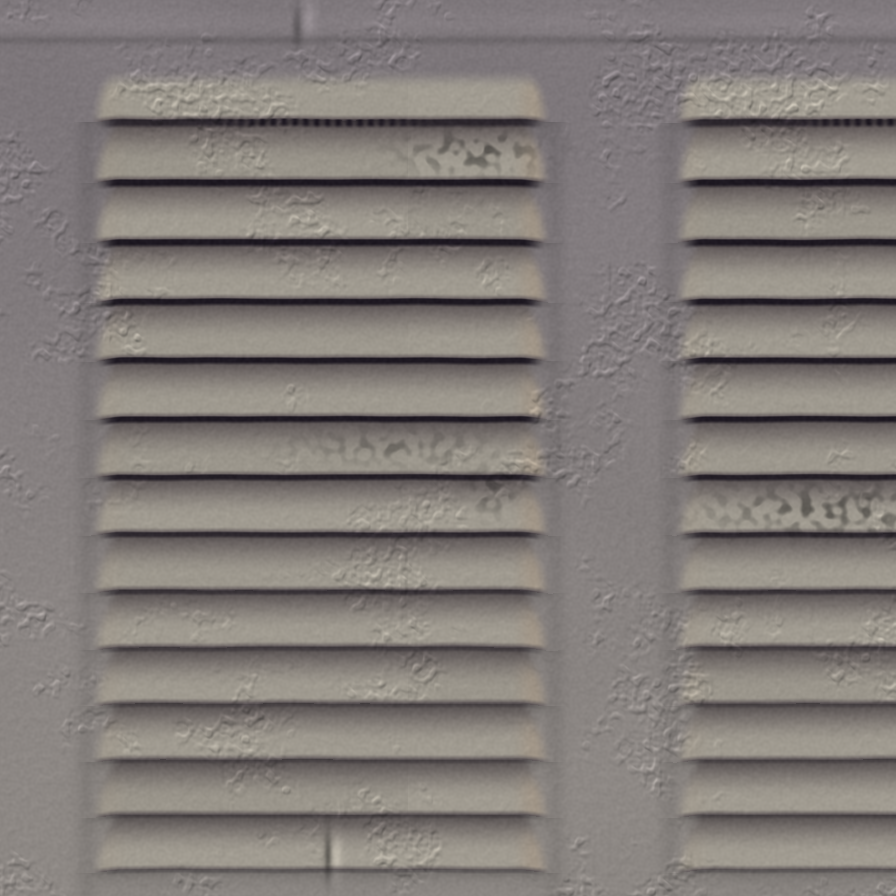
Write a Shadertoy shader that draws this texture.

```glsl
// Weathered painted louvre panel: columns of fourteen pressed slats with dark slots below each lip.
// Slat rows come from inverting a slowly tightening spacing, columns from mod;
// embossed gradient noise gives the flaking paint, grime and grain.

const vec3 PANEL_TOP = vec3(0.495, 0.470, 0.485);
const vec3 PANEL_LOW = vec3(0.550, 0.530, 0.515);
const vec3 SLAT_LIT = vec3(0.615, 0.595, 0.555);
const vec3 SLAT_SHADE = vec3(0.390, 0.355, 0.360);
const vec3 CAP_WARM = vec3(0.635, 0.575, 0.510);
const vec3 SLOT_DARK = vec3(0.110, 0.090, 0.125);
const float COLUMN_PERIOD = 0.651;
const float COLUMN_CENTER = 0.358;
const float HALF_WIDTH = 0.256;
const float LAST_LIP = 13.0;

float hash(vec2 p) {
    vec3 q = fract(vec3(p.xyx) * 0.1031);
    q += dot(q, q.yzx + 33.33);
    return fract((q.x + q.y) * q.z);
}

float corner(vec2 cell, vec2 offset) {
    float angle = 6.2832 * hash(cell);
    return dot(vec2(cos(angle), sin(angle)), offset);
}

// Gradient noise, roughly -0.7 to 0.7
float noise(vec2 p) {
    vec2 i = floor(p), f = fract(p);
    vec2 w = f * f * f * (f * (f * 6.0 - 15.0) + 10.0);
    vec2 e = vec2(1.0, 0.0);
    float low = mix(corner(i, f), corner(i + e, f - e), w.x);
    float high = mix(corner(i + e.yx, f - e.yx), corner(i + 1.0, f - 1.0), w.x);
    return mix(low, high, w.y);
}

float blob(vec2 p, vec2 center, vec2 size) {
    vec2 d = (p - center) / size;
    return exp(-dot(d, d));
}

// Fine height of lumpy, chipped paint
float crust(vec2 p) {
    return smoothstep(-0.05, 0.4, noise(p * 88.0)) + 0.5 * noise(p * 175.0 + 9.0);
}

// Where the paint has blistered: margins and scattered spots
float blisterMask(vec2 p) {
    float n = noise(p * 6.5 + 3.7) + 0.55 * noise(p * 24.0 + 17.0);
    float bias = 0.28 * blob(p, vec2(0.67, 0.54), vec2(0.05, 0.28))
               + 0.20 * blob(p, vec2(0.02, 0.72), vec2(0.06, 0.25))
               + 0.12 * blob(p, vec2(0.62, 0.93), vec2(0.35, 0.05));
    return smoothstep(0.08, 0.42, n + bias);
}

// Row coordinate: whole numbers fall on the slat lips, counted downwards
float rowCoord(float depth) {
    float a = 0.0676, b = 0.000247;
    return (a - sqrt(a * a - 4.0 * b * (depth - 0.134))) / (2.0 * b);
}

vec3 drawLouvres(vec3 panel, vec2 p) {
    float x = mod(p.x - COLUMN_CENTER + 0.5 * COLUMN_PERIOD, COLUMN_PERIOD) - 0.5 * COLUMN_PERIOD;
    float inset = HALF_WIDTH - abs(x);
    float rightSide = smoothstep(-0.05, 0.05, x);
    float wobble = 0.0012 * noise(vec2(p.x * 14.0, p.y * 9.0));
    float k = rowCoord(1.0 - p.y + wobble - 0.003 * smoothstep(0.035, 0.0, inset));
    float row = floor(k), f = fract(k), lip = floor(k + 0.5), d = k - lip;
    float age = clamp(lip / LAST_LIP, 0.0, 1.0);

    // Slat body with tapered ends; the first one emerges from the panel
    float taper = 0.022 * (1.0 - f) * (1.0 - f);
    float body = smoothstep(-0.002, 0.016, inset - taper);
    body *= step(-1.0, row) * step(row, LAST_LIP - 1.0);
    body *= row < 0.0 ? smoothstep(0.15, 0.5, f) : 1.0;
    vec3 lit = SLAT_LIT * (0.98 + 0.05 * hash(vec2(row, floor(p.x / COLUMN_PERIOD + 0.3))));
    vec3 shade = mix(SLAT_SHADE, panel * 0.78, 0.4 * age);
    float slope = row < 0.0 ? 1.0 : smoothstep(-0.08, 0.72, f);
    vec3 slat = mix(shade, lit, slope);
    float cap = smoothstep(0.045, 0.018, inset) * smoothstep(0.1, 0.6, f);
    slat = mix(slat, CAP_WARM, cap * mix(0.15, 0.6, rightSide));
    slat = mix(slat, shade, smoothstep(0.89, 1.0, f));
    vec3 color = mix(panel, slat, body);

    // Soft shade below the lips and around the ends
    float hasLip = step(0.0, row) * step(row, LAST_LIP);
    float lipShadow = hasLip * exp(-f * 7.0) * smoothstep(-0.025, 0.03, inset);
    float rim = (inset + 0.006) / 0.011;
    color *= (1.0 - 0.24 * lipShadow) * (1.0 - 0.07 * exp(-rim * rim) * hasLip);

    // Slot line, thinning towards the bottom, broken up under the first lip
    float width = mix(0.11, 0.045, age);
    float blur = max(0.035, 22.0 / iResolution.y);
    float slot = smoothstep(-blur, 0.0, d) * (1.0 - smoothstep(width * 0.5, width + blur, d));
    slot *= smoothstep(0.004, 0.03, inset) * step(0.0, lip) * step(lip, LAST_LIP);
    slot *= mix(0.98, 0.22, smoothstep(0.35, 0.8, age));
    if (lip < 0.5) slot *= 0.72 + 0.28 * sin(p.x * 520.0) * smoothstep(0.15, 0.05, abs(x));
    return mix(color, SLOT_DARK, slot);
}

void mainImage(out vec4 fragColor, in vec2 fragCoord) {
    vec2 p = fragCoord / iResolution.y;
    vec3 panel = mix(PANEL_LOW, PANEL_TOP, smoothstep(0.0, 0.95, p.y));
    // Uneven paint and a pressed ridge along the top
    panel *= 1.0 + 0.05 * noise(p * 5.0) + 0.05 * blob(p, vec2(p.x, 0.975), vec2(1.0, 0.012))
                 - 0.13 * blob(p, vec2(p.x, 0.955), vec2(1.0, 0.005));
    vec3 color = drawLouvres(panel, p);

    // Blistered paint, lit from above
    float relief = crust(p) - crust(p + vec2(-0.0012, 0.0028));
    color *= 1.0 + relief * (0.025 + 0.22 * blisterMask(p));

    // Grime patches and two paint runs
    float grime = blob(p, vec2(0.53, 0.83), vec2(0.07, 0.022)) + blob(p, vec2(0.93, 0.43), vec2(0.12, 0.025))
                + 0.7 * blob(p, vec2(0.55, 0.45), vec2(0.025)) + 0.6 * blob(p, vec2(0.44, 0.50), vec2(0.10, 0.018));
    color *= 1.0 - 0.42 * grime * smoothstep(-0.1, 0.35, noise(p * 75.0 + 5.0));
    color *= 1.0 + 0.15 * blob(p, vec2(0.345, 0.98), vec2(0.008, 0.025)) - 0.25 * blob(p, vec2(0.332, 0.97), vec2(0.005, 0.022));
    color *= 1.0 + 0.18 * blob(p, vec2(0.376, 0.045), vec2(0.006, 0.025)) - 0.4 * blob(p, vec2(0.366, 0.045), vec2(0.004, 0.026));

    // Fine surface grain
    color += 0.022 * noise(p * 230.0) + 0.012 * noise(p * 120.0 + 31.0);
    fragColor = vec4(clamp(color, 0.0, 1.0), 1.0);
}
```
